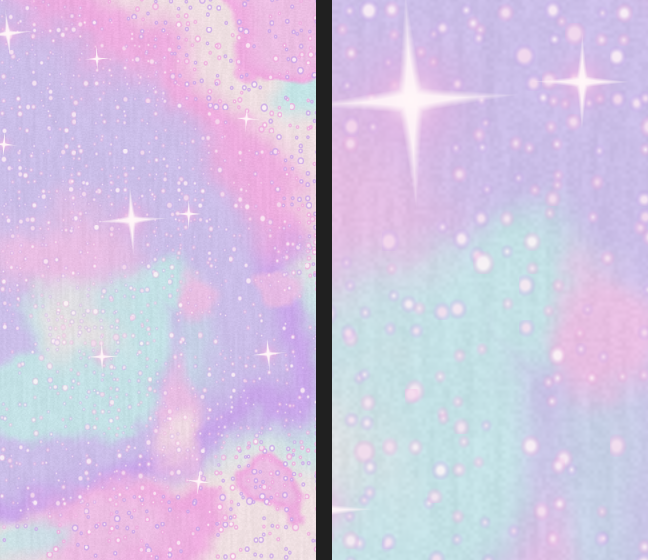
Left: the whole. Right: its middle third, enlarged.
Write a Shadertoy shader that draws this background.

```glsl
#define WARP 0.085
#define EDGE_WIDTH 0.055
#define DOT_LAYERS 3
#define DOT_SHARE 0.34
#define DOT_MIN 0.0011
#define DOT_MAX 0.0046
#define STAR_COUNT 9
#define GRAIN 0.035
#define STREAKS 0.030

const vec3 LAVENDER = vec3(0.795, 0.745, 0.910);
const vec3 PURPLE = vec3(0.785, 0.640, 0.915);
const vec3 PINK = vec3(0.925, 0.745, 0.890);
const vec3 HOT_PINK = vec3(0.935, 0.665, 0.875);
const vec3 CREAM = vec3(0.935, 0.875, 0.885);
const vec3 MINT = vec3(0.765, 0.895, 0.900);
const vec3 GLOW = vec3(1.0, 0.965, 0.975);

// Centre and reach of each sparkle
const vec3 STARS[STAR_COUNT] = vec3[](
    vec3(0.235, 0.607, 0.066), vec3(0.337, 0.618, 0.030), vec3(0.479, 0.368, 0.034),
    vec3(0.440, 0.788, 0.025), vec3(0.173, 0.895, 0.025), vec3(0.182, 0.363, 0.032),
    vec3(0.014, 0.940, 0.046), vec3(0.355, 0.140, 0.028), vec3(0.007, 0.742, 0.026));

float hash(vec2 p) {
    return fract(sin(dot(p, vec2(127.1, 311.7))) * 43758.5453);
}

float noise(vec2 p) {
    vec2 i = floor(p), f = fract(p);
    f = f * f * (3.0 - 2.0 * f);
    return mix(mix(hash(i), hash(i + vec2(1, 0)), f.x),
               mix(hash(i + vec2(0, 1)), hash(i + vec2(1, 1)), f.x), f.y);
}

float fbm(vec2 p) {
    float sum = 0.0, gain = 0.5;
    for (int i = 0; i < 5; i++) {
        sum += gain * noise(p);
        p = mat2(1.6, 1.2, -1.2, 1.6) * p + 3.7;
        gain *= 0.5;
    }
    return sum / 0.97;
}

float smoothMax(float a, float b, float k) {
    float h = max(k - abs(a - b), 0.0) / k;
    return max(a, b) + h * h * k * 0.25;
}

// Soft ellipse mask
float blob(vec2 p, vec2 centre, vec2 radius, float soft) {
    return 1.0 - smoothstep(1.0 - soft, 1.0 + soft, length((p - centre) / radius));
}

// Cloud body bounded by three bent edges, negative inside
float cloudField(vec2 p) {
    float upper = dot(p, vec2(0.642, 0.766)) - 0.780;
    float lower = dot(p, vec2(0.354, -0.935)) + 0.094;
    return smoothMax(smoothMax(upper, p.x - 0.505, 0.06), lower, 0.06);
}

vec3 nebula(vec2 p, float field) {
    // Sky around the cloud: cream above, mint at the right, cream below
    float mintBand = smoothstep(0.12, 0.24, p.y) * (1.0 - smoothstep(0.46, 0.62, p.y));
    vec3 outer = mix(CREAM, MINT, mintBand * 0.85);
    outer = mix(outer, MINT, blob(p, vec2(0.57, 0.86), vec2(0.05, 0.08), 0.6));
    outer = mix(outer, PINK, blob(p, vec2(0.05, 1.0), vec2(0.14, 0.09), 0.2));
    outer = mix(outer, HOT_PINK, blob(p, vec2(0.53, 0.98), vec2(0.13, 0.095), 0.12));
    outer = mix(outer, PINK, blob(p, vec2(0.54, 0.99), vec2(0.11, 0.08), 0.3));

    // Cloud and its coloured rim
    vec3 col = mix(LAVENDER, outer, smoothstep(-0.01, 0.085, field));
    float upperSide = smoothstep(0.53, 0.66, p.y);
    float rim = (field - mix(0.012, 0.05, upperSide)) / (EDGE_WIDTH * mix(0.6, 1.0, upperSide));
    vec3 rimColour = mix(PURPLE, HOT_PINK, upperSide);
    col = mix(col, rimColour, exp(-rim * rim) * 0.92);

    // Mint pool with blush patches
    float pool = max(blob(p, vec2(0.17, 0.43), vec2(0.12, 0.10), 0.25),
                     blob(p, vec2(0.09, 0.31), vec2(0.16, 0.075), 0.18));
    pool = max(pool, blob(p, vec2(0.28, 0.50), vec2(0.08, 0.045), 0.5));
    col = mix(col, MINT, pool * 0.92);
    col = mix(col, MINT, 0.5 * blob(p, vec2(0.36, 0.38), vec2(0.05, 0.06), 0.7));
    col = mix(col, PINK, 0.9 * blob(p, vec2(0.09, 0.56), vec2(0.11, 0.075), 0.55));
    col = mix(col, CREAM, 0.75 * blob(p, vec2(0.125, 0.43), vec2(0.05, 0.06), 0.8));
    col = mix(col, PINK, 0.9 * blob(p, vec2(0.36, 0.47), vec2(0.037, 0.045), 0.5));
    col = mix(col, PINK, 0.9 * blob(p, vec2(0.30, 0.27), vec2(0.05, 0.10), 0.45));
    col = mix(col, CREAM, 0.8 * blob(p, vec2(0.30, 0.24), vec2(0.033, 0.035), 0.7));
    col = mix(col, PINK, 0.8 * blob(p, vec2(0.52, 0.525), vec2(0.045, 0.03), 0.3));

    // Lower blots
    col = mix(col, HOT_PINK, blob(p, vec2(0.21, 0.05), vec2(0.16, 0.11), 0.25));
    col = mix(col, PINK, blob(p, vec2(0.18, 0.04), vec2(0.12, 0.10), 0.5));
    col = mix(col, MINT, 0.8 * blob(p, vec2(0.06, 0.01), vec2(0.05, 0.045), 0.6));
    col = mix(col, HOT_PINK, blob(p, vec2(0.49, 0.115), vec2(0.072, 0.060), 0.13));
    col = mix(col, PINK, blob(p, vec2(0.49, 0.115), vec2(0.058, 0.046), 0.25));
    return mix(col, HOT_PINK, 0.8 * blob(p, vec2(0.345, 0.10), vec2(0.04, 0.03), 0.4));
}

// Scattered specks: pale discs, with tinted rings over the bright sky
vec3 addDots(vec3 col, vec2 p, float field, float px) {
    float outside = smoothstep(0.03, 0.09, field);
    float cells = 24.0;
    for (int i = 0; i < DOT_LAYERS; i++) {
        vec2 id = floor(p * cells), seed = id + 57.0 * float(i);
        vec2 centre = (id + 0.25 + 0.5 * vec2(hash(seed), hash(seed + 19.3))) / cells;
        float pick = hash(seed + 41.7), size = hash(seed + 73.1);
        float radius = mix(DOT_MIN, DOT_MAX, size * size * size);
        float dist = length((p - centre) * vec2(1.0, 0.85 + 0.3 * pick)) - radius;
        float shown = step(pick, DOT_SHARE * (0.4 + 1.2 * noise(centre * 9.0)));
        float disc = 1.0 - smoothstep(-px, px, dist);
        float ring = 1.0 - smoothstep(0.0, 1.3 * px, abs(dist - 0.4 * px));
        vec3 tint = mix(PURPLE, HOT_PINK, step(0.5, hash(seed + 5.9)));
        col = mix(col, mix(GLOW, PINK, 0.5 * hash(seed + 8.3)), shown * disc * 0.85);
        col = mix(col, tint, shown * ring * mix(0.25, 0.75, outside));
        cells *= 1.75;
    }
    return col;
}

vec3 addStars(vec3 col, vec2 p) {
    for (int i = 0; i < STAR_COUNT; i++) {
        float reach = STARS[i].z, turn = 0.3 * (hash(STARS[i].xy) - 0.5);
        vec2 q = abs(mat2(cos(turn), sin(turn), -sin(turn), cos(turn)) * (p - STARS[i].xy));
        float dist = length(q) / reach;
        float rays = max(1.0 - q.x / reach - q.y / (0.12 * reach),
                         1.0 - q.y / reach - q.x / (0.12 * reach));
        col = mix(col, HOT_PINK, 0.6 * exp(-5.0 * dist * dist));
        col = mix(col, GLOW, clamp(1.6 * rays, 0.0, 0.9));
        col = mix(col, GLOW, 0.95 * exp(-40.0 * dist * dist));
    }
    return col;
}

void mainImage(out vec4 fragColor, in vec2 fragCoord) {
    vec2 p = fragCoord / iResolution.y;
    vec2 bend = vec2(fbm(p * 7.0 + 2.3), fbm(p * 7.0 + 31.8)) - 0.5;
    vec2 warped = p + 2.0 * WARP * bend;
    float field = cloudField(warped);

    vec3 col = nebula(warped, field);
    col += STREAKS * (noise(p * vec2(230.0, 28.0)) - 0.5);
    col += GRAIN * (noise(p * 420.0) - 0.5);
    col = addDots(col, p, field, 1.0 / 512.0);
    col = addStars(col, p);
    fragColor = vec4(clamp(col, 0.0, 1.0), 1.0);
}
```
